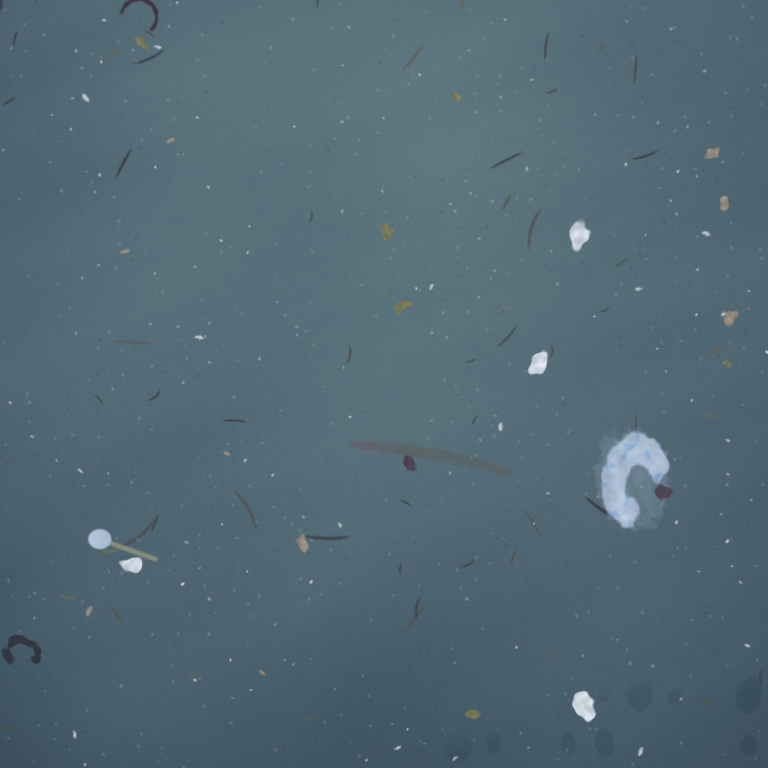
Give the GLSL for this texture, as a WebGL 1 fragment shader.

```glsl
precision highp float;
// Murky blue-green harbour water seen from above, strewn with floating litter.
uniform vec2 u_resolution;

const vec3 DEEP = vec3(0.235, 0.314, 0.372);
const vec3 SHALLOW = vec3(0.373, 0.472, 0.507);
const vec3 WHITE = vec3(0.80, 0.83, 0.87);
const vec3 PLASTIC = vec3(0.70, 0.77, 0.86);
const vec3 BARK = vec3(0.19, 0.19, 0.23);
const vec3 MAROON = vec3(0.29, 0.19, 0.26);
const vec3 OCHRE = vec3(0.50, 0.48, 0.29);
const vec3 TAN = vec3(0.66, 0.58, 0.50);
const vec3 REED = vec3(0.36, 0.37, 0.36);

float hash(vec2 p) {
  vec3 q = fract(p.xyx * vec3(0.1031, 0.1030, 0.0973));
  q += dot(q, q.yzx + 33.33);
  return fract((q.x + q.y) * q.z);
}

vec2 hash2(vec2 p) { return vec2(hash(p), hash(p + 71.7)); }

// Gradient noise, roughly -0.7 to 0.7
float corner(vec2 cell, vec2 offset) {
  float a = 6.2832 * hash(cell);
  return dot(vec2(cos(a), sin(a)), offset);
}

float noise(vec2 p) {
  vec2 i = floor(p), f = fract(p), e = vec2(0.0, 1.0);
  vec2 u = f * f * f * (f * (f * 6.0 - 15.0) + 10.0);
  return mix(mix(corner(i, f), corner(i + e.yx, f - e.yx), u.x),
             mix(corner(i + e.xy, f - e.xy), corner(i + e.yy, f - e.yy), u.x), u.y);
}

vec2 rotate(vec2 p, float a) {
  float c = cos(a), s = sin(a);
  return vec2(c * p.x + s * p.y, c * p.y - s * p.x);
}

// Distance functions
float ellipse(vec2 p, vec2 r) {
  float k = length(p / r);
  return k * (k - 1.0) / max(length(p / (r * r)), 0.001);
}

float segment(vec2 p, vec2 a, vec2 b) {
  vec2 d = b - a;
  return length(p - a - d * clamp(dot(p - a, d) / dot(d, d), 0.0, 1.0));
}

float arc(vec2 p, float radius, float halfAngle) {
  p.x = abs(p.x);
  vec2 tip = radius * vec2(sin(halfAngle), cos(halfAngle));
  return atan(p.x, p.y) < halfAngle ? abs(length(p) - radius) : length(p - tip);
}

float cover(float d, float soft) { return 1.0 - smoothstep(-soft, soft, d); }

// One random piece per grid cell: x = coverage, y = random value of the piece
vec2 scatter(vec2 p, float count, float chance, vec2 radius, float bend, float rough, float soft, float seed) {
  vec2 cell = floor(p * count), key = cell + seed;
  float size = mix(0.45, 1.0, hash(key + 5.3));
  float room = max(0.0, 1.0 - 2.2 * count * max(radius.x, radius.y));
  vec2 center = (cell + 0.5 + (hash2(key) - 0.5) * room) / count;
  vec2 q = rotate(p - center, 6.2832 * hash(key + 13.1));
  q.y += bend * (hash(key + 23.9) - 0.5) * q.x * q.x / radius.x;
  float d = ellipse(q, radius * size) + rough * noise(p * 0.8 / radius.y + seed);
  float present = step(hash(key + 41.7), chance * (1.0 + 1.3 * noise(center * 5.0 + 3.0)));
  return vec2(cover(d, soft) * present, hash(key + 57.3));
}

vec3 water(vec2 p) {
  vec2 c = p - 0.5;
  float light = 0.49 + 0.58 * p.y - 1.1 * dot(c, c);
  light += 0.20 * noise(p * 3.0) + 0.13 * noise(rotate(p, 0.35) * vec2(3.0, 11.0));
  light += 0.03 * noise(p * 40.0) + 0.05 * noise(p * 130.0) + 0.08 * noise(p * 230.0);
  return mix(DEEP, SHALLOW, light);
}

vec3 leafColor(float h) { return h < 0.4 ? MAROON : (h < 0.7 ? OCHRE : TAN); }

// Torn translucent bag with a bright folded edge
vec3 bag(vec3 color, vec2 p, float px) {
  float crumple = noise(p * 45.0) + 0.5 * noise(p * 110.0);
  float film = ellipse(rotate(p, 0.2), vec2(0.047, 0.064)) + 0.022 * crumple;
  vec2 q = (p - vec2(0.008, -0.004)) * vec2(1.0, 0.72);
  float fold = arc(rotate(q, 0.85), 0.031, 1.75) - 0.015 + 0.007 * crumple;
  vec3 sheen = PLASTIC + 0.10 * crumple - vec3(0.12, 0.06, 0.0) * smoothstep(0.1, 0.4, noise(p * 80.0));
  color = mix(color, PLASTIC, cover(film, 0.006) * (0.2 + 0.16 * crumple));
  color = mix(color, sheen, 0.9 * cover(fold, 0.003));
  float scrap = ellipse(p - vec2(0.046, -0.018), vec2(0.010, 0.007)) + 0.012 * crumple;
  return mix(color, MAROON, 0.7 * cover(scrap, 2.0 * px));
}

void main() {
  float px = 1.0 / u_resolution.y, soft = max(px, 0.0020);
  vec2 p = gl_FragCoord.xy * px;
  vec3 color = water(p);

  // Dark oval ripples in the lower right corner
  vec2 corner0 = vec2(p.x, 0.75 * p.y);
  float ripples = scatter(corner0, 21.0, 1.1, vec2(0.020, 0.017), 0.0, 0.004, 0.002, 9.0).x;
  color -= 0.028 * ripples * smoothstep(0.0, 0.04, 0.34 * (p.x - 0.5) + 0.02 - p.y);

  // Sunken reed, then twigs and fibres
  vec2 r = p - vec2(0.56, 0.405);
  r.y += 0.17 * r.x + 0.6 * r.x * r.x - 0.004;
  float reed = ellipse(r, vec2(0.108, 0.008)) + 0.005 * noise(p * 75.0);
  vec3 reedColor = mix(MAROON + 0.14, REED, smoothstep(-0.1, -0.03, r.x));
  color = mix(color, reedColor, (0.55 + 0.3 * noise(p * 60.0)) * cover(reed, 0.003));
  vec2 twig = scatter(p, 8.0, 0.22, vec2(0.031, 0.0025), 0.4, 0.0007, soft, 120.0);
  color = mix(color, mix(BARK, REED, twig.y), 0.8 * twig.x);
  vec2 fibre = scatter(p + 0.03, 15.0, 0.17, vec2(0.012, 0.0018), 0.7, 0.0006, soft, 210.0);
  color = mix(color, mix(BARK, OCHRE, fibre.y * fibre.y), 0.7 * fibre.x);

  // Leaves and pale scraps
  vec2 leaf = scatter(p, 9.0, 0.2, vec2(0.013, 0.0075), 0.8, 0.006, soft, 330.0);
  color = mix(color, leafColor(leaf.y) + 0.12 * noise(p * 130.0), 0.75 * leaf.x);
  vec2 scrap = scatter(p + 0.07, 4.6, 0.34, vec2(0.019, 0.013), 0.0, 0.010, soft, 472.0);
  color = mix(color, WHITE + 0.16 * noise(p * 100.0), scrap.x);

  // Fine specks, faint to bright
  vec2 dust = scatter(p, 48.0, 0.22, vec2(0.0022, 0.0014), 0.0, 0.0, soft, 510.0);
  color = mix(color, mix(BARK, WHITE, step(0.25, dust.y)), 0.22 * dust.x);
  vec2 speck = scatter(p + 0.011, 31.0, 0.24, vec2(0.0026, 0.0017), 0.0, 0.0, 0.8 * soft, 640.0);
  color = mix(color, mix(BARK, WHITE, step(0.15, speck.y)), (0.2 + 0.75 * speck.y * speck.y) * speck.x);
  vec2 chip = scatter(p, 14.0, 0.1, vec2(0.007, 0.003), 0.0, 0.0015, soft, 770.0);
  color = mix(color, mix(TAN, WHITE, step(0.3, chip.y)), 0.85 * chip.x);

  // Spoon, two curled stems and the bag
  float handle = segment(p, vec2(0.135, 0.296), vec2(0.202, 0.272)) - 0.003;
  color = mix(color, mix(OCHRE, WHITE, 0.35), 0.75 * cover(handle, soft));
  vec2 bowl = p - vec2(0.13, 0.298);
  color = mix(color, PLASTIC - 2.0 * bowl.x, 0.95 * cover(ellipse(bowl, vec2(0.015, 0.013)), soft));
  float curl = arc(rotate(p - vec2(0.181, 0.978), -0.5), 0.023, 1.8) - 0.0025 + 0.002 * noise(p * 90.0);
  color = mix(color, mix(BARK, MAROON, 0.5), 0.9 * cover(curl, soft));
  float stem = arc(p - vec2(0.029, 0.147), 0.02, 1.9) - 0.005 + 0.008 * noise(p * 80.0);
  color = mix(color, BARK, 0.9 * cover(stem, soft));
  color = bag(color, p - vec2(0.823, 0.375), px);

  gl_FragColor = vec4(color, 1.0);
}
```
